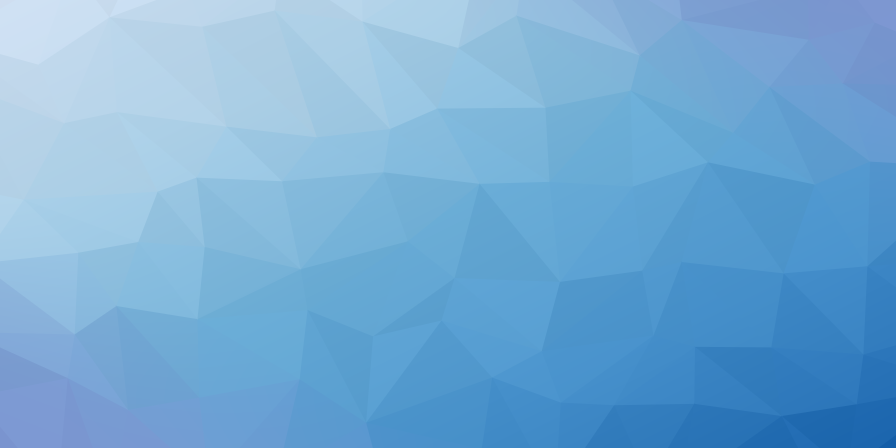
A Shadertoy shader for this background:

```glsl
// Low-poly backdrop: a jittered grid of points is joined into flat triangles.
// Each facet takes its tone from a pale-to-deep-blue diagonal gradient with
// lavender in two opposite corners, plus a small hashed change of brightness.

const vec2 CELL = vec2(0.183, 0.163);       // grid spacing, in canvas heights
const vec2 GRID_ORIGIN = vec2(0.115, 0.10); // rest position of point (0, 0)
const float JITTER = 0.76;                  // point wander, as a share of a cell
const float FACET_CONTRAST = 0.035;         // brightness range between facets
const float INNER_GRADIENT = 0.35;          // how far a facet follows the gradient
const vec3 LAVENDER = vec3(0.48, 0.58, 0.81);
const vec3 RAMP[5] = vec3[5](
    vec3(0.82, 0.88, 0.95),
    vec3(0.67, 0.81, 0.90),
    vec3(0.42, 0.68, 0.84),
    vec3(0.27, 0.56, 0.79),
    vec3(0.09, 0.38, 0.67));

vec2 hash22(vec2 p) {
    vec3 q = fract(p.xyx * vec3(0.1031, 0.1030, 0.0973));
    q += dot(q, q.yzx + 33.33);
    return fract((q.xx + q.yz) * q.zy);
}

float cross2(vec2 a, vec2 b) { return a.x * b.y - a.y * b.x; }

float doubleArea(vec2 a, vec2 b, vec2 c) { return cross2(b - a, c - a); }

vec2 gridPoint(vec2 id) {
    return GRID_ORIGIN + CELL * (id + JITTER * (hash22(id + 17.0) - 0.5));
}

// Signed distance to the line a-b, negative on its left side
float edgeDistance(vec2 p, vec2 a, vec2 b) {
    return cross2(p - a, normalize(b - a));
}

// Smooth colour field; uv runs from 0 to 1 across the canvas
vec3 backdrop(vec2 uv) {
    vec2 q = vec2(uv.x, 1.0 - uv.y);
    float t = clamp(0.5 * (q.x + q.y), 0.0, 0.999) * 4.0;
    int stop = int(t);
    vec3 base = mix(RAMP[stop], RAMP[stop + 1], fract(t));
    return mix(base, LAVENDER, smoothstep(0.45, 1.0, abs(q.x - q.y)));
}

// Adds one counter-clockwise facet: rgb is weighted colour, a is coverage
void addFacet(inout vec4 sum, vec2 p, vec2 a, vec2 b, vec2 c, vec2 seed) {
    float d = max(edgeDistance(p, a, b),
              max(edgeDistance(p, b, c), edgeDistance(p, c, a)));
    float coverage = clamp(0.5 - d * iResolution.y, 0.0, 1.0);
    if (coverage <= 0.0) return;

    vec2 aspect = vec2(iResolution.x / iResolution.y, 1.0);
    vec2 site = mix((a + b + c) / 3.0, p, INNER_GRADIENT);
    float shade = FACET_CONTRAST * (hash22(seed).x - 0.5);
    sum += coverage * vec4(backdrop(site / aspect) + shade, 1.0);
}

void mainImage(out vec4 fragColor, in vec2 fragCoord) {
    vec2 p = fragCoord / iResolution.y;
    vec2 home = floor((p - GRID_ORIGIN) / CELL);
    vec4 sum = vec4(0.0);

    // Points stray into neighbouring cells, so test the nearest nine quads
    for (int j = -1; j <= 1; j++)
    for (int i = -1; i <= 1; i++) {
        vec2 id = home + vec2(i, j);
        vec2 a = gridPoint(id);
        vec2 b = gridPoint(id + vec2(1.0, 0.0));
        vec2 c = gridPoint(id + vec2(1.0, 1.0));
        vec2 d = gridPoint(id + vec2(0.0, 1.0));

        // Split along the diagonal that avoids slivers and folds
        float alongAC = min(doubleArea(a, b, c), doubleArea(a, c, d));
        float alongBD = min(doubleArea(a, b, d), doubleArea(b, c, d));
        vec2 seed = id + 61.0;
        if (alongAC > alongBD) {
            addFacet(sum, p, a, b, c, seed);
            addFacet(sum, p, a, c, d, seed + 140.0);
        } else {
            addFacet(sum, p, a, b, d, seed);
            addFacet(sum, p, b, c, d, seed + 140.0);
        }
    }
    fragColor = vec4(sum.rgb / max(sum.a, 0.0001), 1.0);
}
```
